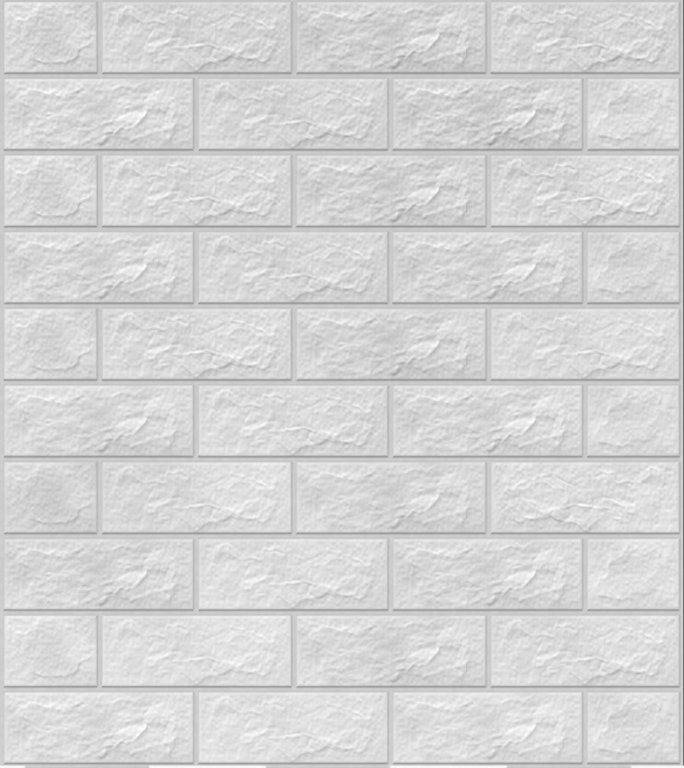
Write a Shadertoy shader that draws this texture.

```glsl
// Pale embossed brick panel: ten staggered courses of rough, softly lit stone faces.

float hash(vec2 p) {
    vec3 q = fract(p.xyx * 0.1031);
    q += dot(q, q.yzx + 33.33);
    return fract((q.x + q.y) * q.z);
}

float noise(vec2 p) {
    vec2 i = floor(p), f = fract(p);
    f = f * f * (3.0 - 2.0 * f);
    return mix(mix(hash(i), hash(i + vec2(1, 0)), f.x),
               mix(hash(i + vec2(0, 1)), hash(i + vec2(1, 1)), f.x), f.y);
}

float fbm(vec2 p) {
    float sum = 0.0, amp = 0.57;
    for (int i = 0; i < 3; i++) {
        sum += amp * noise(p);
        p = mat2(1.6, 1.2, -1.2, 1.6) * p + 7.3;
        amp *= 0.5;
    }
    return sum;
}

float boxDistance(vec2 p, vec2 size) {
    vec2 k = abs(p) - size;
    return length(max(k, 0.0)) + min(max(k.x, k.y), 0.0);
}

float ovalDistance(vec2 p, vec2 size) {
    return (length(p / size) - 1.0) * min(size.x, size.y);
}

float segmentDistance(vec2 p, vec2 a, vec2 b) {
    vec2 ab = b - a;
    return length(p - a - ab * clamp(dot(p - a, ab) / dot(ab, ab), 0.0, 1.0));
}

float line(float d, float width) {
    return exp(-d * d / (width * width));
}

// Height of the stone face; kind 0 has a slanted ridge, kind 1 an oval one
float relief(vec2 q, vec2 size, float kind) {
    bool whole = size.x > 1.0;
    vec2 seed = vec2(23.0, 37.0) * (kind + 1.0) + (whole ? 0.0 : 61.0);
    vec2 warp = vec2(fbm(q * 4.5 + seed), fbm(q * 4.5 + seed + 40.0)) - 0.5;
    vec2 w = q + 0.34 * warp;

    // Ragged outline around a slightly raised middle, rounder on cut bricks
    float rim = whole ? boxDistance(w, size - vec2(0.4, 0.32)) - 0.16
                      : ovalDistance(w, vec2(0.43, 0.32));
    float broken = smoothstep(0.25, 0.65, noise(q * 3.0 + seed + 9.0) + (whole ? 0.0 : 0.2));
    float inside = smoothstep(0.06, -0.06, rim);
    float h = 0.85 * exp(-abs(rim) * 24.0) * broken + 0.35 * inside;

    // Two sets of wrinkles climbing gently to the right
    vec2 sheared = vec2(q.x, q.y - 0.25 * q.x);
    float fold = fbm(sheared * vec2(1.7, 3.4) + seed + 20.0) - 0.5;
    float crease = fbm(sheared * vec2(2.6, 4.4) + seed + 70.0) - 0.5;
    float core = whole ? inside : 0.4 * inside;
    h += core * (0.75 * exp(-abs(fold) * 15.0) - 0.6 * exp(-abs(crease) * 14.0));

    // Feature ridge of each full brick
    if (whole) {
        float oval = abs(ovalDistance(w - vec2(0.6, 0.0), vec2(0.32, 0.23)));
        float slant = segmentDistance(w, vec2(0.15, -0.24), vec2(0.92, 0.1));
        h += kind > 0.5 ? 0.75 * exp(-20.0 * oval) : 1.5 * exp(-15.0 * slant);
    }

    // Swells, lumps and sandy grain
    return h + 1.3 * fbm(q * 3.5 + seed) + 0.8 * fbm(q * 9.0 + seed) + 0.55 * noise(q * 26.0 + seed);
}

void mainImage(out vec4 fragColor, in vec2 fragCoord) {
    vec2 uv = fragCoord / iResolution.xy;
    vec2 p = uv * vec2(8.918, 10.013) - vec2(0.02, 0.026); // one unit per course
    float px = 10.0 / iResolution.y;
    vec2 light = vec2(-0.4, 0.92);

    // Staggered cell, cut off at the panel's sides
    float row = floor(p.y);
    float shift = mod(row, 2.0) * 1.257;
    float col = floor((p.x + shift) / 2.535);
    float left = max(col * 2.535 - shift, 0.0);
    float right = min((col + 1.0) * 2.535 - shift, 8.872);
    vec2 q = p - vec2(0.5 * (left + right), row + 0.5);
    vec2 size = vec2(0.5 * (right - left) - 0.037, 0.46);
    float kind = mod(col, 2.0);
    float chance = hash(vec2(col, row) + 5.0);

    // Brick silhouette and the direction its nearest side faces
    float d = boxDistance(q, size - 0.015) - 0.015;
    vec2 k = abs(q) - size;
    vec2 side = sign(q) * (k.x > k.y ? vec2(1, 0) : vec2(0, 1));
    float face = smoothstep(px, -px, d);

    // Light the relief by its slope; an occasional brick is mirrored
    vec2 flip = vec2(chance > 0.94 ? -1.0 : 1.0, 1.0);
    vec2 e = light * 0.018;
    float slope = relief((q - e) * flip, size, kind) - relief((q + e) * flip, size, kind);
    float contrast = mix(0.095, 0.135, uv.y) * (0.9 + 0.2 * chance);
    float flatEdge = smoothstep(0.0, -0.06, d);
    float stone = 0.842 + contrast * clamp(slope, -1.4, 1.0) * mix(0.4, 1.0, flatEdge);

    // Broad unevenness of tone over the panel, over each brick and between bricks
    stone += 0.04 * (noise(p * 0.6 + 3.0) - 0.5) + 0.1 * (fbm(q * flip * 2.0 + kind * 19.0) - 0.5);
    stone += 0.014 * (hash(vec2(row, col) + 11.0) - 0.5) + 0.035 * (0.5 - uv.y);

    // Joint, then thin bright and shadowed brick edges
    float joint = 0.8 + 0.025 * (noise(p * 20.0) - 0.5) + 0.02 * (0.5 - uv.y);
    float shade = mix(joint, stone, face);
    float facing = dot(side, light);
    shade += 0.04 * max(facing, 0.0) * line(d + 0.02, 0.018);
    shade -= 0.03 * max(facing, 0.0) * line(d - 0.012, 0.014);
    shade += 0.21 * min(facing, 0.0) * line(d - 0.006, 0.017);

    // Dark right border, and pale chips along the bottom one
    shade -= 0.4 * smoothstep(8.878, 8.894, p.x);
    float chip = smoothstep(0.5, 0.55, 0.5 + 0.5 * sin(p.x * 2.0 - 3.8));
    shade = mix(shade, 0.97, chip * smoothstep(0.015, -0.005, p.y));
    fragColor = vec4(vec3(clamp(shade, 0.0, 1.0)), 1.0);
}
```
